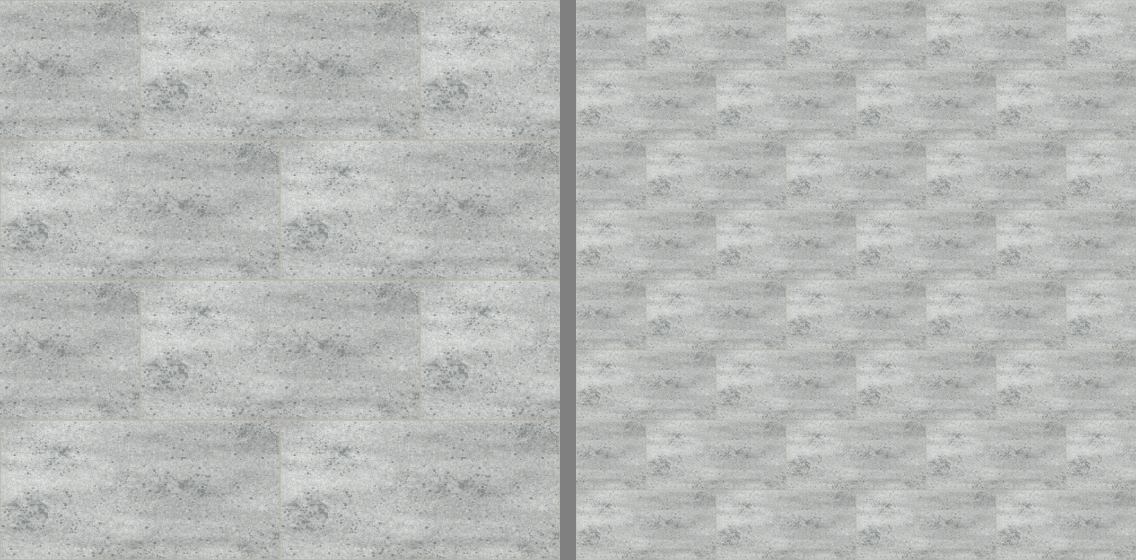
Left: one tile. Right: repeated 2 by 2.
Give the GLSL for this texture, as a Shadertoy shader.

```glsl
// Pale grey concrete slabs in a half-offset running bond with thin beige joints.
// Every slab shares one weathered face: layered noise for clouds, streaks and grain,
// cellular noise for pits and flakes, gathered around a few ragged stained patches.

const float ROWS = 4.0;              // slabs down the canvas
const float COLUMNS = 2.0;           // slabs across the canvas
const float ROW_SHIFT = 0.5;         // offset of odd rows, in slab widths
const float SLAB_ASPECT = 2.0;       // slab width over slab height
const float JOINT_HALF_WIDTH = 0.005; // in slab heights, like all sizes below
const float JOINT_OPACITY = 0.85;

const vec3 JOINT_COLOR = vec3(0.73, 0.705, 0.65);
const vec3 PIT_COLOR = vec3(0.42, 0.46, 0.45);
const vec3 FLAKE_COLOR = vec3(0.88, 0.89, 0.88);
const vec3 STONE_TINT = vec3(-0.004, 0.007, -0.002);

const float BASE_TONE = 0.717;
const float CLOUD_AMOUNT = 0.15;
const float STREAK_AMOUNT = 0.13;
const float GRAIN_AMOUNT = 0.10;
const float BLEACH_AMOUNT = 0.085;
const float STAIN_AMOUNT = 0.075;

// Bleached area and stained patches: centre xy, radii zw
const vec4 BLEACHED = vec4(0.34, 0.60, 0.46, 0.42);
const int PATCH_COUNT = 7;
const vec4 PATCHES[PATCH_COUNT] = vec4[](
    vec4(0.34, 0.78, 0.15, 0.08), vec4(0.22, 0.31, 0.30, 0.12),
    vec4(1.20, 0.50, 0.42, 0.07), vec4(1.15, 0.60, 0.10, 0.06),
    vec4(1.80, 0.94, 0.14, 0.08), vec4(1.00, 0.06, 0.34, 0.06),
    vec4(1.88, 0.12, 0.20, 0.10));

float hash(vec2 p) {
    vec3 q = fract(p.xyx * 0.1031);
    q += dot(q, q.yzx + 33.33);
    return fract((q.x + q.y) * q.z);
}

float valueNoise(vec2 p) {
    vec2 cell = floor(p), f = fract(p);
    f = f * f * (3.0 - 2.0 * f);
    float low = mix(hash(cell), hash(cell + vec2(1, 0)), f.x);
    float high = mix(hash(cell + vec2(0, 1)), hash(cell + vec2(1, 1)), f.x);
    return mix(low, high, f.y);
}

float fbm(vec2 p) {
    float sum = 0.0, weight = 0.5;
    for (int i = 0; i < 4; i++) {
        sum += weight * valueNoise(p);
        p = p * 2.03 + 17.3;
        weight *= 0.5;
    }
    return sum / 0.9375;
}

float softEllipse(vec2 p, vec4 shape) {
    vec2 d = (p - shape.xy) / shape.zw;
    return exp(-dot(d, d));
}

// Coverage of small dots, one per cell, present with the given chance
float dots(vec2 p, float scale, float chance, float pixel) {
    vec2 q = p * scale, cell = floor(q);
    float cover = 0.0, blur = pixel * scale;
    for (int j = -1; j <= 1; j++)
    for (int i = -1; i <= 1; i++) {
        vec2 id = cell + vec2(i, j) + scale;
        vec2 centre = id - scale + vec2(hash(id + 3.1), hash(id + 47.7));
        float radius = mix(0.12, 0.5, hash(id + 91.3));
        float present = step(hash(id + 133.9), chance);
        float dist = length((q - centre) * vec2(0.8, 1.0));
        cover = max(cover, present * clamp((radius - dist) / blur + 0.5, 0.0, 1.0));
    }
    return cover;
}

vec3 concrete(vec2 p, float pixel) {
    // Ragged patches
    vec2 warp = vec2(fbm(p * 8.0 + 5.0), fbm(p * 8.0 + 60.0)) - 0.5;
    vec2 ragged = p + warp * vec2(0.45, 0.22);
    float patchMask = 0.0;
    for (int i = 0; i < PATCH_COUNT; i++)
        patchMask = max(patchMask, softEllipse(ragged, PATCHES[i]));
    float bleach = softEllipse(ragged, BLEACHED);

    // Clouds, horizontal streaks and grain
    float tone = BASE_TONE + BLEACH_AMOUNT * bleach;
    tone += CLOUD_AMOUNT * (fbm(p * vec2(2.5, 5.0) + 31.0) - 0.5);
    tone += STREAK_AMOUNT * (fbm(p * vec2(2.0, 15.0) + 11.0) - 0.5);
    tone += GRAIN_AMOUNT * 0.7 * (valueNoise(p * vec2(62.0, 76.0) + 7.0) - 0.5);
    tone += GRAIN_AMOUNT * (valueNoise(p * 124.0 + 23.0) - 0.5);
    float stain = smoothstep(0.38, 0.68, fbm(p * vec2(12.0, 19.0) + 80.0));
    tone -= STAIN_AMOUNT * patchMask * (0.25 + stain);
    vec3 color = vec3(tone) + STONE_TINT;

    // Light flakes, then ragged cavities and fine dark pits
    float flakes = dots(p + 4.0, 62.0, 0.02 + 0.10 * bleach, pixel);
    color = mix(color, FLAKE_COLOR, 0.5 * flakes);
    float cavity = smoothstep(0.62, 0.80, valueNoise(p * vec2(36.0, 48.0) + 140.0));
    float pits = 0.75 * cavity * stain * smoothstep(0.15, 0.7, patchMask);
    pits = max(pits, dots(p, 54.0, 0.015 + 0.11 * patchMask, pixel));
    pits = max(pits, 0.8 * dots(p, 84.0, 0.025 + 0.13 * patchMask, pixel));
    return mix(color, PIT_COLOR, 0.65 * pits);
}

void mainImage(out vec4 fragColor, in vec2 fragCoord) {
    vec2 grid = fragCoord / iResolution.xy * vec2(COLUMNS, ROWS);
    grid.x += ROW_SHIFT * mod(floor(grid.y), 2.0);
    vec2 size = vec2(SLAB_ASPECT, 1.0);
    vec2 p = fract(grid) * size;
    float pixel = ROWS / iResolution.y;

    vec2 edge = min(p, size - p);
    float joint = clamp((JOINT_HALF_WIDTH - min(edge.x, edge.y)) / pixel + 0.5, 0.0, 1.0);
    vec3 color = mix(concrete(p, pixel), JOINT_COLOR, JOINT_OPACITY * joint);
    fragColor = vec4(color, 1.0);
}
```
